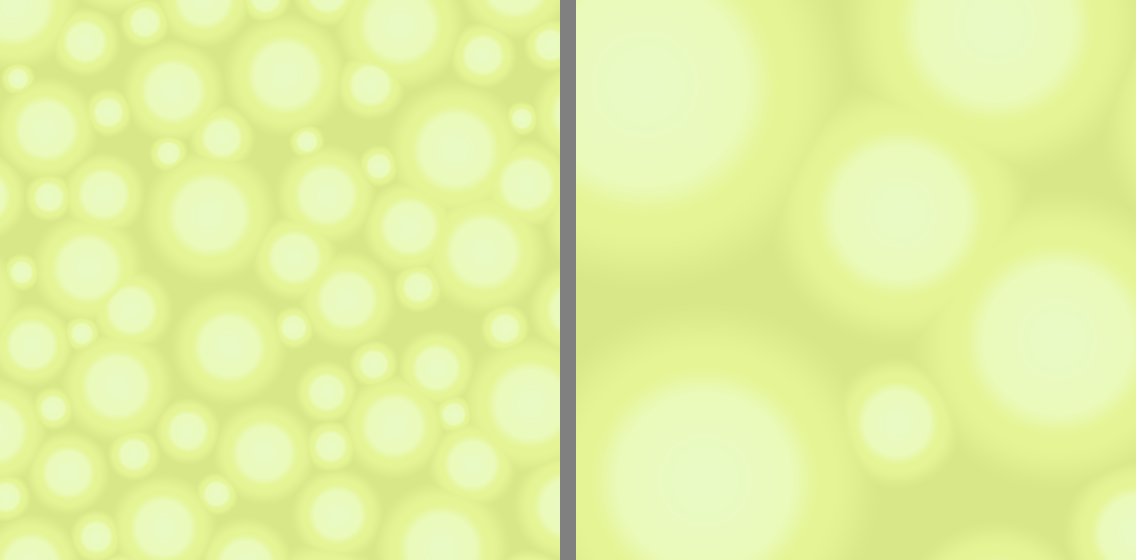
Left: the whole. Right: its middle third, enlarged.
Reproduce this texture procedurally as a three.js fragment shader.

```glsl
varying vec2 vUv;

const float CELLS = 6.0;           // large bubbles across the canvas
const float TURN = 0.48;           // grid rotation in radians
const float JITTER = 0.44;         // scatter of bubble centres, in cells
const vec2 LARGE = vec2(0.50, 0.70);   // radius ranges, in cells
const vec2 MEDIUM = vec2(0.30, 0.52);
const vec2 FILLER = vec2(0.17, 0.42);
const float OVERLAP = 0.09;        // how far fillers press into neighbours
const float BORDER_SHARPNESS = 100.0;
const vec3 CENTRE = vec3(0.914, 0.982, 0.770);
const vec3 CORE = vec3(0.918, 0.980, 0.730);
const vec3 RING = vec3(0.898, 0.960, 0.588);
const vec3 GAP = vec3(0.846, 0.908, 0.533);

vec3 hash3(vec2 p) {
  vec3 q = vec3(dot(p, vec2(127.1, 311.7)),
                dot(p, vec2(269.5, 183.3)),
                dot(p, vec2(419.2, 371.9)));
  return fract(sin(q) * 43758.545);
}

// Centre (xy) and radius (z); large and medium bubbles alternate
vec3 gridBubble(vec2 cell) {
  vec3 h = hash3(cell + 17.0);
  vec2 range = mod(cell.x + cell.y, 2.0) < 0.5 ? LARGE : MEDIUM;
  return vec3(cell + 0.5 + (h.xy - 0.5) * JITTER, mix(range.x, range.y, h.z));
}

// Small bubble settled into the gap between four grid bubbles
vec3 fillerBubble(vec3 a, vec3 b, vec3 c, vec3 d) {
  vec3 around[4];
  around[0] = a;
  around[1] = b;
  around[2] = c;
  around[3] = d;
  vec2 p = (a.xy + b.xy + c.xy + d.xy) * 0.25;
  for (int step = 0; step < 3; step++) {
    for (int i = 0; i < 4; i++) {
      vec2 away = p - around[i].xy;
      float dist = max(length(away), 0.001);
      p += away / dist * max(0.0, around[i].z + FILLER.x - dist) * 0.5;
    }
  }
  float room = FILLER.y;
  for (int i = 0; i < 4; i++) {
    room = min(room, distance(p, around[i].xy) - around[i].z + OVERLAP);
  }
  return vec3(p, room);
}

// Pale core, yellow-green ring, darker rim
vec3 bubbleColor(float t) {
  vec3 color = mix(CENTRE, CORE, smoothstep(0.0, 0.58, t));
  color = mix(color, RING, smoothstep(0.50, 0.70, t));
  return mix(color, GAP, smoothstep(0.76, 1.12, t));
}

// Adds one bubble, weighted so that the nearest surface wins
void addBubble(vec2 p, vec3 bubble, inout vec4 total) {
  float dist = distance(p, bubble.xy);
  float weight = exp(-BORDER_SHARPNESS * (dist - bubble.z));
  total += vec4(bubbleColor(dist / bubble.z), 1.0) * weight;
}

void main() {
  float c = cos(TURN);
  float s = sin(TURN);
  vec2 p = mat2(c, s, -s, c) * (vUv * CELLS) + 3.3;
  vec2 base = floor(p - 0.5);
  vec4 total = vec4(0.0);

  // Large and medium bubbles
  vec3 bubbles[16];
  for (int y = 0; y < 4; y++) {
    for (int x = 0; x < 4; x++) {
      vec3 bubble = gridBubble(base + vec2(float(x), float(y)) - 1.0);
      bubbles[y * 4 + x] = bubble;
      addBubble(p, bubble, total);
    }
  }

  // Fillers at the grid corners
  for (int y = 0; y < 3; y++) {
    for (int x = 0; x < 3; x++) {
      int i = y * 4 + x;
      vec3 filler = fillerBubble(bubbles[i], bubbles[i + 1],
                                 bubbles[i + 4], bubbles[i + 5]);
      if (filler.z > FILLER.x) addBubble(p, filler, total);
    }
  }

  gl_FragColor = vec4(total.rgb / total.a, 1.0);
}
```
